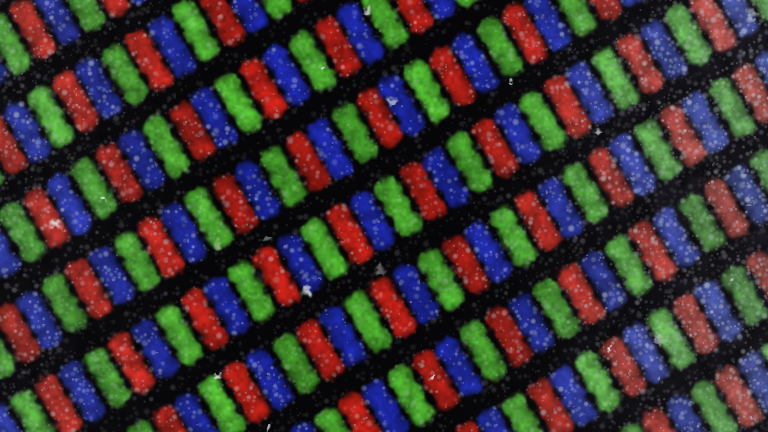
This pattern is drawn by a Shadertoy shader. Its source:

```glsl
// Macro view of a tilted display: rows of green, red and blue sub-pixel bars on black.
// A rotated square grid repeats three rounded-box distance fields per cell;
// hashed specks, value noise and a side haze add dust and uneven wear.

#define PITCH 0.1952               // cell size, in canvas heights
#define TILT 0.532                 // row angle, radians
#define ANCHOR vec2(0.921, 0.523)  // centre of one green bar
#define BAR_HALF vec2(0.142, 0.375)
#define BAR_ROUND 0.085
#define EDGE_SOFT 0.035
#define SCALLOP 0.010
#define GREEN vec3(0.27, 0.61, 0.16)
#define RED vec3(0.66, 0.11, 0.08)
#define BLUE vec3(0.10, 0.14, 0.59)
#define DUST vec3(0.74, 0.78, 0.82)

float hash(vec2 p) {
    vec3 a = fract(p.xyx * vec3(0.1031, 0.1030, 0.0973));
    a += dot(a, a.yzx + 33.33);
    return fract((a.x + a.y) * a.z);
}

float valueNoise(vec2 p) {
    vec2 i = floor(p), f = fract(p);
    f = f * f * (3.0 - 2.0 * f);
    vec2 e = vec2(0.0, 1.0);
    return mix(mix(hash(i), hash(i + e.yx), f.x),
               mix(hash(i + e.xy), hash(i + e.yy), f.x), f.y);
}

float roundBox(vec2 p, vec2 halfSize, float r) {
    vec2 q = abs(p) - halfSize + r;
    return length(max(q, 0.0)) + min(max(q.x, q.y), 0.0) - r;
}

// Soft dots scattered one per cell; density is the share of cells filled.
float specks(vec2 p, float scale, float density, float radius) {
    p *= scale;
    vec2 base = floor(p);
    float sum = 0.0;
    for (int y = -1; y <= 1; y++)
    for (int x = -1; x <= 1; x++) {
        vec2 id = base + vec2(x, y);
        vec2 centre = id + vec2(hash(id + 17.3), hash(id + 51.7));
        float size = radius * (0.5 + hash(id + 83.1));
        float dotMask = 1.0 - smoothstep(0.25 * size, size, length(p - centre));
        sum = max(sum, dotMask * step(hash(id + 7.9), density) * (0.4 + 0.6 * hash(id + 29.5)));
    }
    return sum;
}

void mainImage(out vec4 fragColor, in vec2 fragCoord) {
    vec2 p = fragCoord / iResolution.y;
    float across = fragCoord.x / iResolution.x;

    // Grid space: x runs along a row, y across the rows
    vec2 along = vec2(cos(TILT), sin(TILT));
    vec2 rel = (p - ANCHOR) / PITCH;
    vec2 grid = vec2(dot(rel, along), dot(rel, vec2(-along.y, along.x)));

    // Haze grows towards the sides, strongest on the right
    float haze = smoothstep(0.55, 1.02, across + 0.08 * (valueNoise(p * 5.0) - 0.5))
               + 0.42 * smoothstep(0.35, 0.0, across);
    float blotch = valueNoise(p * 38.0);
    float grain = valueNoise(p * 125.0 + 40.0);
    float rough = 0.045 * (valueNoise(p * 85.0 + 9.0) - 0.5);
    float soft = max(EDGE_SOFT, 1.0 / (iResolution.y * PITCH));

    // Dark mask between the bars
    vec3 color = vec3(0.022, 0.020, 0.027) + haze * vec3(0.065, 0.060, 0.075) * (0.4 + blotch);

    // Three bars per cell
    float lit = 0.0;
    float greenMask = 0.0;
    for (int k = 0; k < 3; k++) {
        float offset = k == 0 ? 0.0 : (k == 1 ? 0.345 : 0.655);
        vec3 tint = k == 0 ? GREEN : (k == 1 ? RED : BLUE);
        vec2 local = grid - vec2(offset, 0.0);
        vec2 id = round(local);
        local -= id;
        float vary = hash(id + float(k) * 13.7 + 60.0);
        local += 0.02 * (vec2(vary, hash(id + 91.0)) - 0.5);
        vec2 halfSize = BAR_HALF + vec2(SCALLOP * cos(local.y * 25.0), 0.02 * (vary - 0.5));
        float d = roundBox(local, halfSize, BAR_ROUND) + rough;
        float mask = 1.0 - smoothstep(-soft, soft, d);
        float glow = 0.68 + 0.32 * smoothstep(0.01, -0.10, d);
        float shade = glow * (0.88 + 0.2 * vary) * (0.72 + 0.36 * blotch + 0.22 * grain);
        vec3 veil = vec3(0.43, 0.47, 0.47) + 0.15 * tint;
        vec3 bar = mix(tint, veil, 0.52 * haze) * shade;
        color = mix(color, bar, mask);
        lit = max(lit, mask);
        if (k == 0) greenMask = mask;
    }

    // Fine dust, denser in the haze and fainter on the dark mask
    float clump = smoothstep(0.2, 0.8, valueNoise(p * 18.0 + 4.0));
    float fine = specks(p, 100.0, 0.22 + 0.25 * haze, 0.55);
    float medium = specks(p + 3.1, 55.0, 0.14 + 0.22 * clump + 0.12 * haze, 0.40);
    float dust = max(0.50 * fine, 0.72 * medium);
    dust *= mix(0.24 + 0.45 * haze * clump, 0.68 + 0.25 * haze, lit) * (1.0 - 0.4 * greenMask);
    color = mix(color, DUST, dust);

    // A few large bright flakes
    float flake = specks(p + 0.02 * vec2(blotch, grain), 8.0, 0.16, 0.10);
    color = mix(color, vec3(0.87, 0.89, 0.90), 0.9 * flake);

    fragColor = vec4(color, 1.0);
}
```
